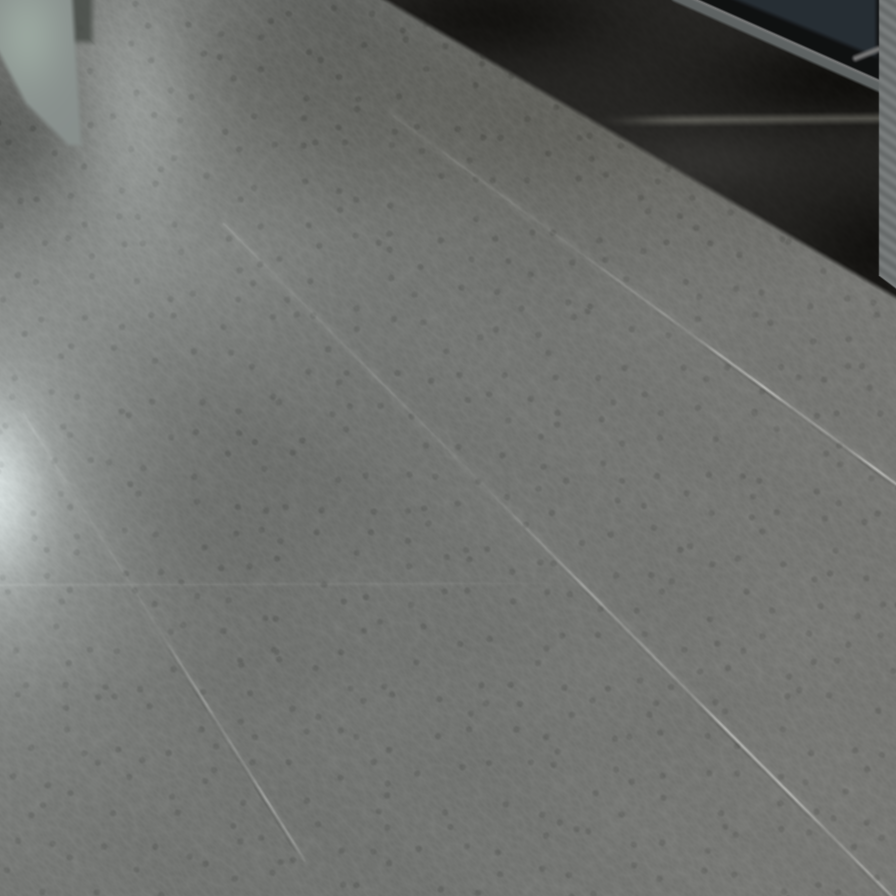
This texture is drawn by a Shadertoy shader. Its source:

```glsl
float hash(vec2 p) {
    p = fract(p * vec2(0.1031, 0.1137));
    p += dot(p, p.yx + 33.33);
    return fract((p.x + p.y) * p.x * 7.31 + p.y * 5.17);
}

// Distance to the nearest jittered cell point
float cellular(vec2 p) {
    vec2 cell = floor(p), f = fract(p);
    float nearest = 2.0;
    for (int j = -1; j <= 1; j++)
        for (int i = -1; i <= 1; i++) {
            vec2 o = vec2(i, j);
            vec2 jitter = vec2(hash(cell + o), hash(cell + o + 57.0));
            nearest = min(nearest, length(o + jitter - f));
        }
    return nearest;
}

// Soft round blob with separate radii
float glow(vec2 p, vec2 centre, vec2 radius) {
    vec2 d = (p - centre) / radius;
    return exp(-dot(d, d));
}

// Positive above the line through a and b, for a.x < b.x
float side(vec2 p, vec2 a, vec2 b) {
    vec2 d = normalize(b - a);
    return dot(p - a, vec2(-d.y, d.x));
}

float segment(vec2 p, vec2 a, vec2 b) {
    vec2 d = b - a;
    return length(p - a - d * clamp(dot(p - a, d) / dot(d, d), 0.0, 1.0));
}

float stroke(vec2 p, vec2 a, vec2 b, float halfWidth, float soft) {
    return 1.0 - smoothstep(halfWidth - soft, halfWidth + soft, segment(p, a, b));
}

float fill(float d, float soft) {
    return smoothstep(-soft, soft, d);
}

// Tile joint: a broken bright line over a faint wide band
vec3 joint(vec3 col, vec2 p, vec2 a, vec2 b, float start, float strength) {
    float t = dot(p - a, b - a) / dot(b - a, b - a);
    float breaks = 0.6 + 0.25 * sin(t * 23.0 + a.x * 9.0) + 0.15 * sin(t * 61.0);
    float reveal = smoothstep(start - 0.2, start + 0.2, t);
    float line = stroke(p, a, b, 0.0014, 0.0016);
    float band = stroke(p, a, b, 0.004, 0.006);
    float lip = stroke(p + vec2(0.003, 0.002), a, b, 0.001, 0.002);
    col -= 0.07 * lip * reveal * breaks;
    return col + strength * (line * breaks * mix(0.2, 1.0, reveal) + 0.1 * band);
}

vec3 floorColor(vec2 p) {
    vec3 col = vec3(0.455, 0.463, 0.452);
    // Broad tone shifts
    col += vec3(0.015, 0.01, 0.008) * smoothstep(0.4, 1.0, p.x);
    col -= vec3(0.07, 0.075, 0.085) * glow(p, vec2(0.72, 0.88), vec2(0.45, 0.13));
    col -= 0.05 * glow(p, vec2(0.36, 1.0), vec2(0.12, 0.14));
    col -= 0.1 * glow(p, vec2(0.0, 0.84), vec2(0.09, 0.08));
    col -= 0.025 * glow(p, vec2(0.28, 0.47), vec2(0.17, 0.16));
    // Reflected daylight
    vec3 cool = vec3(0.94, 1.0, 1.02);
    col += 0.13 * cool * glow(p, vec2(0.15, 0.89), vec2(0.07, 0.15));
    col += 0.06 * cool * glow(p, vec2(0.2, 0.72), vec2(0.22, 0.16));
    col += 0.15 * cool * glow(p, vec2(0.0, 0.44), vec2(0.14, 0.24));
    col += 0.25 * cool * glow(p, vec2(-0.01, 0.45), vec2(0.055, 0.1));
    // Joints
    col = joint(col, p, vec2(0.026, 0.538), vec2(0.34, 0.04), 0.55, 0.15);
    col = joint(col, p, vec2(0.25, 0.75), vec2(1.0, -0.005), 0.55, 0.24);
    col = joint(col, p, vec2(0.44, 0.87), vec2(1.0, 0.46), 0.55, 0.23);
    float cross = stroke(p, vec2(-0.01, 0.347), vec2(0.68, 0.349), 0.001, 0.003);
    return col + 0.045 * cross * (1.0 - smoothstep(0.45, 0.68, p.x));
}

// Shaded recess beneath the unit
vec3 recessColor(vec2 p) {
    vec3 col = vec3(0.155, 0.152, 0.143);
    col -= 0.075 * glow(p, vec2(0.55, 0.98), vec2(0.13, 0.05));
    col -= 0.09 * glow(p, vec2(0.95, 0.91), vec2(0.15, 0.05));
    col -= 0.08 * glow(p, vec2(0.99, 0.72), vec2(0.1, 0.07));
    col += 0.04 * glow(p, vec2(0.78, 0.82), vec2(0.09, 0.03));
    float strip = stroke(p, vec2(0.67, 0.865), vec2(0.985, 0.868), 0.004, 0.005);
    return col + vec3(0.2, 0.2, 0.185) * strip * smoothstep(0.66, 0.77, p.x);
}

vec3 addUnit(vec3 col, vec2 p, float soft) {
    vec2 a = vec2(0.755, 1.004), b = vec2(0.99, 0.9);
    float above = side(p, a, b);
    col = mix(col, vec3(0.06, 0.065, 0.068), fill(above, soft));
    float cushion = fill(side(p, vec2(0.81, 1.005), vec2(0.965, 0.942)), 0.004);
    col = mix(col, vec3(0.15, 0.18, 0.205), cushion * fill(0.978 - p.x, 0.004));
    col = mix(col, vec3(0.37, 0.39, 0.39), stroke(p, a, b, 0.006, soft + 0.001));
    col = mix(col, vec3(0.5), stroke(p, a + 0.004, b + 0.004, 0.001, 0.002));
    col = mix(col, vec3(0.45), stroke(p, vec2(0.955, 0.935), vec2(0.98, 0.945), 0.003, 0.003));
    // Upright support
    float post = min(p.x - 0.981, side(p, vec2(0.98, 0.693), vec2(1.0, 0.678)));
    vec3 metal = vec3(0.44, 0.455, 0.455) + 0.035 * sin(p.y * 430.0 + p.x * 300.0);
    return mix(col, metal, fill(post, soft));
}

vec3 addPaleLeg(vec3 col, vec2 p, float soft) {
    float right = 0.081 + 0.06 * (1.0 - p.y) - p.x;
    float left = min(side(p, vec2(-0.01, 0.925), vec2(0.026, 0.89)) + 0.002,
                     side(p, vec2(0.026, 0.89), vec2(0.055, 0.835)));
    float shape = min(min(right, left), p.y - 0.838);
    float gap = min(0.103 - p.x, p.y - 0.953);
    col = mix(col, vec3(0.27, 0.29, 0.27), 0.8 * fill(gap, 0.006));
    vec3 pale = mix(vec3(0.53, 0.56, 0.55), vec3(0.6, 0.65, 0.62), glow(p, vec2(0.03, 0.96), vec2(0.04, 0.06)));
    return mix(col, pale, fill(shape, soft + 0.003));
}

void mainImage(out vec4 fragColor, in vec2 fragCoord) {
    vec2 p = fragCoord / iResolution.xy;
    float soft = 1.2 / iResolution.y;
    vec3 col = floorColor(p);

    // Stone grain, stretched along the tiles
    vec2 along = vec2(p.x + p.y, (p.x - p.y) * 0.55);
    float grain = cellular(along * 90.0) + 0.7 * cellular(along * 190.0 + 7.0) - 0.85;
    float cloud = sin(p.x * 17.0 + 2.0 * sin(p.y * 13.0)) * sin(p.y * 21.0 + p.x * 9.0);
    float pits = 1.0 - smoothstep(0.04, 0.14, cellular(p * 26.0 + 3.0));
    col += 0.03 * grain + 0.006 * cloud - 0.05 * pits;

    float edge = side(p, vec2(0.43, 1.0), vec2(1.0, 0.668));
    col = mix(col, recessColor(p) + 0.012 * grain, fill(edge, 0.004));
    col = addUnit(col, p, soft);
    col = addPaleLeg(col, p, soft);
    fragColor = vec4(clamp(col, 0.0, 1.0), 1.0);
}
```
